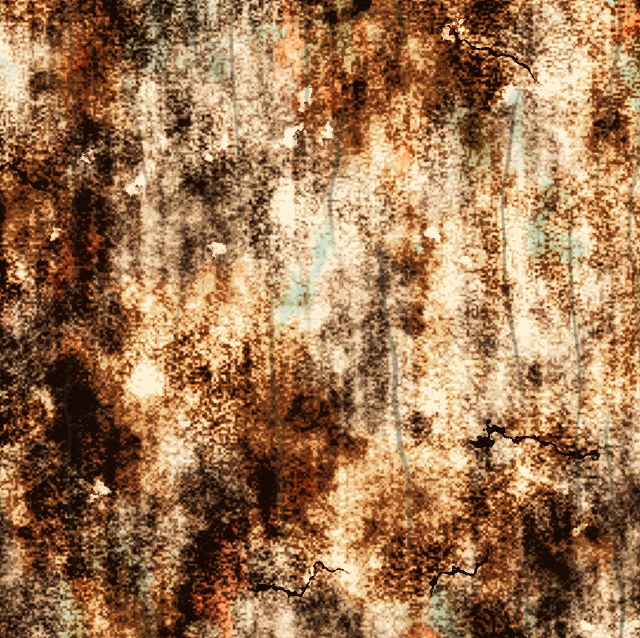
Give the GLSL for this texture, as a Shadertoy shader.

```glsl
// Weathered, rusty plaster: a gritty tone field, built from warped blotches, vertical
// streaks and fine grain, is marked by stains, flakes, cracks and drips.
// The tone is then equalised and coloured by a ramp from near black to cream.

float hash(vec2 p) {
    return fract(sin(dot(p, vec2(127.1, 311.7))) * 43758.5453);
}

float noise(vec2 p) {
    vec2 i = floor(p), f = fract(p);
    f = f * f * (3.0 - 2.0 * f);
    return mix(mix(hash(i), hash(i + vec2(1, 0)), f.x),
               mix(hash(i + vec2(0, 1)), hash(i + vec2(1, 1)), f.x), f.y);
}

// Signed fractal noise centred on zero
float fbm(vec2 p) {
    float sum = 0.0, amplitude = 0.5;
    for (int i = 0; i < 5; i++) {
        sum += amplitude * (noise(p) - 0.5);
        p = mat2(1.6, 1.2, -1.2, 1.6) * p + 17.3;
        amplitude *= 0.6;
    }
    return sum;
}

// Signed distance, in cells, to the nearest of the randomly scattered discs
float scatter(vec2 p, float density, float minRadius, float maxRadius, float seed) {
    float nearest = 1.0;
    for (int y = -1; y <= 1; y++)
    for (int x = -1; x <= 1; x++) {
        vec2 cell = floor(p) + vec2(x, y), key = cell + seed;
        if (hash(key) > density) continue;
        vec2 centre = cell + vec2(hash(key + 3.1), hash(key + 7.7));
        float radius = mix(minRadius, maxRadius, hash(key + 11.9));
        nearest = min(nearest, length(p - centre) - radius);
    }
    return nearest;
}

// Coverage of short jagged cracks, mostly upright or level
float cracks(vec2 p, float density, float width, float seed) {
    float cover = 0.0;
    float jag = 0.5 * fbm(p * 2.5 + seed) + 0.10 * fbm(p * 14.0);
    for (int y = -1; y <= 1; y++)
    for (int x = -1; x <= 1; x++) {
        vec2 cell = floor(p) + vec2(x, y), key = cell + seed;
        if (hash(key) > density) continue;
        vec2 q = p - cell - vec2(hash(key + 2.3), hash(key + 5.9));
        float angle = 1.57 * floor(2.0 * hash(key + 8.1)) + 1.2 * (hash(key + 4.7) - 0.5);
        q = mat2(cos(angle), -sin(angle), sin(angle), cos(angle)) * q;
        float halfLength = mix(0.25, 0.55, hash(key + 6.5));
        float taper = 1.0 - smoothstep(0.5, 1.0, abs(q.x) / halfLength);
        float line = 1.0 - smoothstep(0.4 * width, width, abs(q.y + jag));
        cover = max(cover, line * taper);
    }
    return cover;
}

// Thin wandering drip lines that fade in and out along their run
float drips(vec2 p, float columns) {
    float x = p.x * columns + 1.6 * noise(p * vec2(4.0, 3.0)) + 0.25 * noise(p * 16.0);
    float fade = smoothstep(0.5, 0.75, noise(vec2(floor(x) * 7.3, p.y * 4.0)));
    return fade * (1.0 - smoothstep(0.02, 0.085, abs(fract(x) - 0.5)));
}

// Colour ramp over an evenly spread tone; rust shifts it from grey tan to orange
vec3 ramp(float tone, float rust) {
    vec3 soot  = vec3(0.09, 0.035, 0.01);
    vec3 brown = mix(vec3(0.35, 0.23, 0.14), vec3(0.42, 0.20, 0.08), rust);
    vec3 body  = mix(vec3(0.62, 0.46, 0.32), vec3(0.62, 0.33, 0.14), rust);
    vec3 tan_  = mix(vec3(0.80, 0.63, 0.45), vec3(0.85, 0.59, 0.34), rust);
    vec3 cream = mix(vec3(0.92, 0.81, 0.67), vec3(0.93, 0.79, 0.56), rust);
    vec3 chalk = vec3(1.0, 0.95, 0.84);
    vec3 col = mix(soot, brown, smoothstep(0.0, 0.16, tone));
    col = mix(col, body, smoothstep(0.20, 0.40, tone));
    col = mix(col, tan_, smoothstep(0.50, 0.68, tone));
    col = mix(col, cream, smoothstep(0.74, 0.89, tone));
    return mix(col, chalk, smoothstep(0.92, 1.0, tone));
}

void mainImage(out vec4 fragColor, in vec2 fragCoord) {
    vec2 p = fragCoord / iResolution.y;
    vec2 ragged = p + 0.07 * vec2(fbm(p * 14.0), fbm(p * 14.0 + 40.0));

    // Base tone: blotches, streaks, and grain that is rougher in places
    float blotch = fbm(ragged * vec2(8.0, 5.5) + 3.0);
    float detail = fbm(p * vec2(34.0, 24.0) + 60.0);
    float streak = noise(vec2(p.x * 75.0, p.y * 5.0)) - 0.5;
    float grain = noise(p * 270.0) - 0.5 + 0.6 * (noise(p * vec2(120.0, 210.0) + 9.0) - 0.5);
    float roughness = mix(0.45, 1.15, noise(p * 9.0 + 25.0));
    float tone = 1.9 * blotch + 1.0 * detail + 0.45 * streak + roughness * grain + 0.05;

    // Large stains with darker rims
    float stain = scatter(ragged * 5.0 + 1.7, 0.35, 0.12, 0.36, 13.0);
    float stained = 1.0 - smoothstep(-0.03, 0.03, stain);
    tone -= stained * (0.26 + 0.28 * smoothstep(-0.10, 0.0, stain));

    // Pale lichen patches, dark specks and small chalky flakes
    float lichen = scatter(ragged * 15.0, 0.22, 0.15, 0.40, 31.0);
    float speck = scatter(ragged * 12.0, 0.20, 0.12, 0.36, 47.0);
    float flake = scatter(p * 10.0 + 0.5 * fbm(p * 40.0), 0.15, 0.06, 0.14, 71.0);
    tone += 0.32 * (1.0 - smoothstep(-0.10, 0.08, lichen));
    tone -= 0.36 * (1.0 - smoothstep(-0.10, 0.08, speck));
    tone += 0.85 * (1.0 - smoothstep(-0.02, 0.05, flake));
    tone -= 1.1 * cracks(p * 4.0, 0.45, 0.022, 5.0);

    // Equalise the tone, then colour it
    float evenTone = 1.0 / (1.0 + exp(-5.2 * tone));
    float rust = smoothstep(-0.10, 0.12, fbm(ragged * vec2(7.0, 4.5) + 80.0) + 0.08 * stained);
    vec3 col = ramp(evenTone, rust);

    // Vivid rust runs, mossy grey patches and drips
    float vivid = smoothstep(0.12, 0.28, fbm(ragged * vec2(9.0, 4.0) + 120.0));
    float moss = smoothstep(0.13, 0.27, fbm(ragged * vec2(8.0, 5.0) + 160.0));
    col = mix(col, col * vec3(1.15, 0.72, 0.45), 0.8 * vivid);
    col = mix(col, col * vec3(0.75, 0.90, 0.92), 0.8 * moss);
    col = mix(col, col * 0.45 + vec3(0.09, 0.11, 0.09), 0.65 * drips(p, 17.0));
    fragColor = vec4(clamp(col, 0.0, 1.0), 1.0);
}
```
